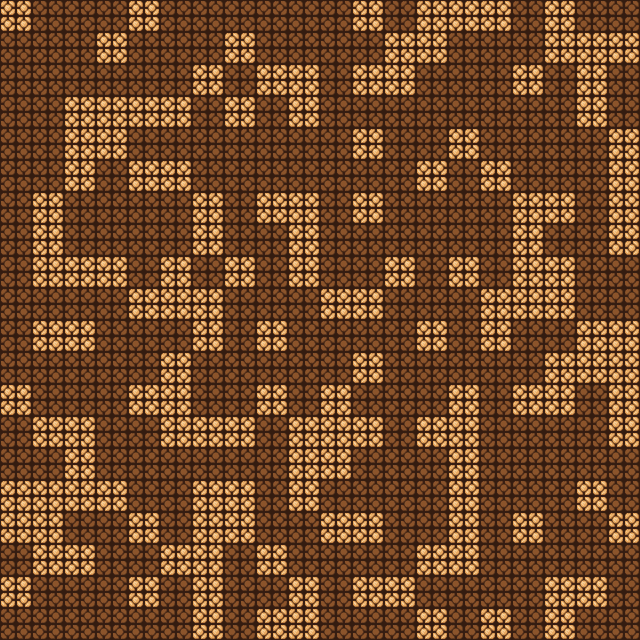
Reproduce this pattern procedurally as a Shadertoy shader.

```glsl
#define BLOCKS 20.0        // blocks along the canvas height
#define LIT_SHARE 0.36     // fraction of glowing blocks
#define PANE 0.44          // half width of a tile inside its frame
#define CORE_RADIUS 0.235  // round stud in the tile centre
#define RING 0.35          // diamond where the petals begin
#define CHAMFER 0.75       // cut of the petal corners
#define NOTCH 0.055        // half width of the gaps between petals
#define GRAIN 0.12         // strength of the surface mottling

const vec3 FRAME = vec3(0.205, 0.108, 0.068);
const vec3 UMBER = vec3(0.36, 0.21, 0.11);
const vec3 BROWN = vec3(0.55, 0.33, 0.17);
const vec3 AMBER = vec3(0.71, 0.48, 0.25);
const vec3 GOLD  = vec3(0.92, 0.67, 0.38);
const vec3 CREAM = vec3(0.97, 0.84, 0.65);

float hash(vec2 cell) {
    vec3 p = fract(vec3(cell.xyx) * 0.1031);
    p += dot(p, p.yzx + 33.33);
    return fract((p.x + p.y) * p.z);
}

// Signed distance to the four petals, folded into one quadrant
float petals(vec2 q) {
    float pane = max(q.x, q.y) - PANE;
    float diagonal = q.x + q.y;
    float band = max(RING - diagonal, diagonal - CHAMFER) * 0.7071;
    float gap = NOTCH - min(q.x, q.y);
    return max(max(pane, band), gap);
}

// Layered sines, the same in every tile
float mottling(vec2 p) {
    return 0.6 * sin(31.0 * p.x + 9.0 * p.y) * sin(27.0 * p.y - 7.0 * p.x)
         + 0.4 * sin(53.0 * p.x - 38.0 * p.y);
}

vec3 litRamp(float t) {
    vec3 c = mix(BROWN, AMBER, smoothstep(0.10, 0.35, t));
    c = mix(c, GOLD, smoothstep(0.35, 0.65, t));
    return mix(c, CREAM, smoothstep(0.70, 0.95, t));
}

vec3 unlitRamp(float t) {
    return mix(UMBER, BROWN, smoothstep(0.2, 0.7, t));
}

void mainImage(out vec4 fragColor, in vec2 fragCoord) {
    vec2 tileUv = fragCoord / iResolution.y * BLOCKS * 2.0;
    float pixel = BLOCKS * 2.0 / iResolution.y;
    vec2 p = fract(tileUv) - 0.5;
    vec2 q = abs(p);

    // Stud and petals
    float core = length(p) - CORE_RADIUS;
    float petal = petals(q);
    float shape = min(core, petal);
    float cover = clamp(0.5 - shape / pixel, 0.0, 1.0);

    // Bevel lit from the upper left
    vec2 slope = core < petal ? p / CORE_RADIUS : (p - sign(p) * 0.29) / 0.2;
    float light = dot(slope, vec2(-0.7, 0.7));
    float tone = 0.25 + 5.5 * min(-shape, 0.1) + 0.22 * light + GRAIN * mottling(p);

    // Glow per block of two by two tiles
    bool lit = hash(floor(tileUv * 0.5) + 7.0) < LIT_SHARE;
    vec3 glass = lit ? litRamp(tone) : unlitRamp(tone);
    fragColor = vec4(mix(FRAME, glass, cover), 1.0);
}
```
